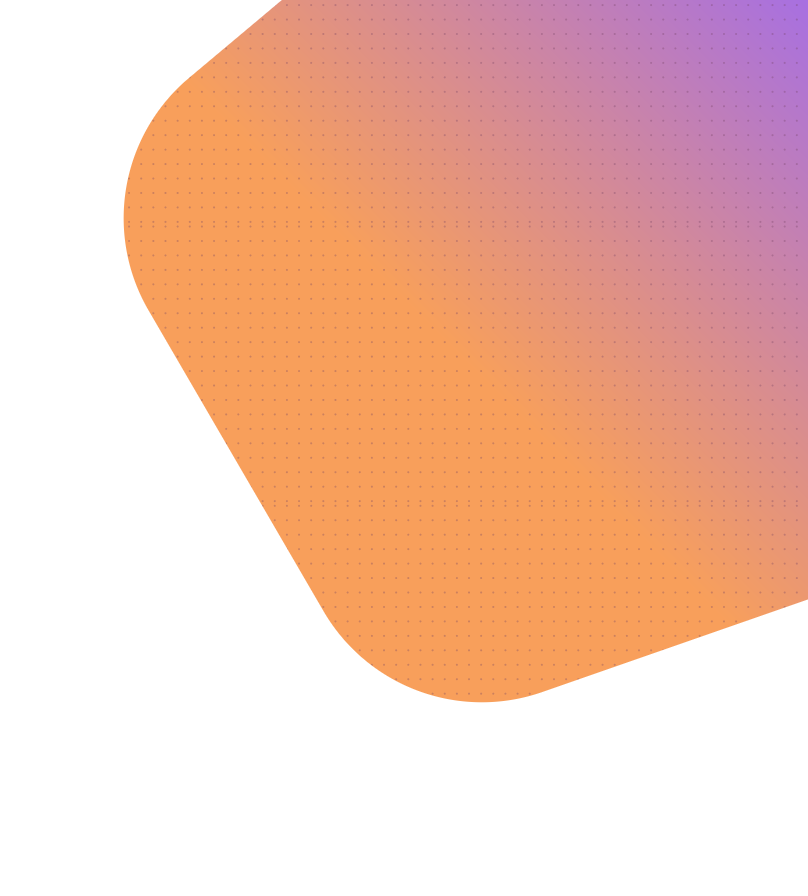
This background is drawn by a WebGL 2 fragment shader. Its source:

```glsl
#version 300 es
precision highp float;
// A large round-cornered wedge on white, filled by a diagonal orange to violet
// gradient and covered with a fine dot grid. The wedge is a distance function;
// the dots come from repeated tiles. Lengths are in canvas heights.

#define CORNER_RADIUS 0.2044
#define GRADIENT_START 0.117
#define GRADIENT_END 0.904
#define DOT_PITCH vec2(0.01355, 0.01613)
#define DOT_ORIGIN vec2(0.3202, 0.4355)
#define DOT_RADIUS 0.0011
#define DOT_STRENGTH 0.33
#define TILE_ROWS 20.0
#define TILE_GAP 0.0052

uniform vec2 u_resolution;
out vec4 fragColor;

const vec3 PAPER = vec3(1.0);
const vec3 ORANGE = vec3(0.972, 0.625, 0.358);
const vec3 VIOLET = vec3(0.655, 0.437, 0.885);
const vec3 DOT_INK = vec3(0.45, 0.25, 0.38);

float segmentDistance(vec2 p, vec2 a, vec2 b) {
    vec2 ap = p - a, ab = b - a;
    return length(ap - ab * clamp(dot(ap, ab) / dot(ab, ab), 0.0, 1.0));
}

// Signed area test: positive on the left of the line from a to b.
float sideOf(vec2 p, vec2 a, vec2 b) {
    vec2 ap = p - a, ab = b - a;
    return ab.x * ap.y - ab.y * ap.x;
}

// Wedge opening to the upper right, inflated by the corner radius.
float wedgeDistance(vec2 p) {
    vec2 upper = vec2(0.3424, 0.7565);
    vec2 lower = vec2(0.5378, 0.4206);
    vec2 upperFar = upper + 4.0 * vec2(0.766, 0.643);
    vec2 lowerFar = lower + 4.0 * vec2(0.944, 0.329);
    float edge = min(segmentDistance(p, upper, lower),
                 min(segmentDistance(p, upper, upperFar),
                     segmentDistance(p, lower, lowerFar)));
    float inside = min(sideOf(p, upper, lower),
                   min(sideOf(p, lower, lowerFar), sideOf(p, upperFar, upper)));
    return (inside > 0.0 ? -edge : edge) - CORNER_RADIUS;
}

// Distance to the nearest dot; rows sit closer together at each tile seam.
float dotDistance(vec2 p) {
    vec2 q = vec2(p.x - DOT_ORIGIN.x, DOT_ORIGIN.y - p.y);
    float tileHeight = (TILE_ROWS - 1.0) * DOT_PITCH.y + TILE_GAP;
    q.y = mod(q.y + 0.5 * TILE_GAP, tileHeight) - 0.5 * TILE_GAP;
    vec2 cell = floor(q / DOT_PITCH + 0.5);
    cell.y = clamp(cell.y, 0.0, TILE_ROWS - 1.0);
    return length(q - cell * DOT_PITCH);
}

float coverage(float signedDistance, float pixel) {
    return clamp(0.5 - signedDistance / pixel, 0.0, 1.0);
}

void main() {
    float pixel = 1.0 / u_resolution.y;
    vec2 p = gl_FragCoord.xy * pixel;

    // Diagonal gradient, flat orange before its start
    float diagonal = p.x + p.y - 1.0;
    float blend = clamp((diagonal - GRADIENT_START) / (GRADIENT_END - GRADIENT_START), 0.0, 1.0);
    vec3 fill = mix(ORANGE, VIOLET, blend);

    // Dot grid
    float dots = coverage(dotDistance(p) - DOT_RADIUS, pixel);
    fill = mix(fill, DOT_INK, DOT_STRENGTH * dots);

    // Wedge over paper
    fragColor = vec4(mix(PAPER, fill, coverage(wedgeDistance(p), pixel)), 1.0);
}
```
